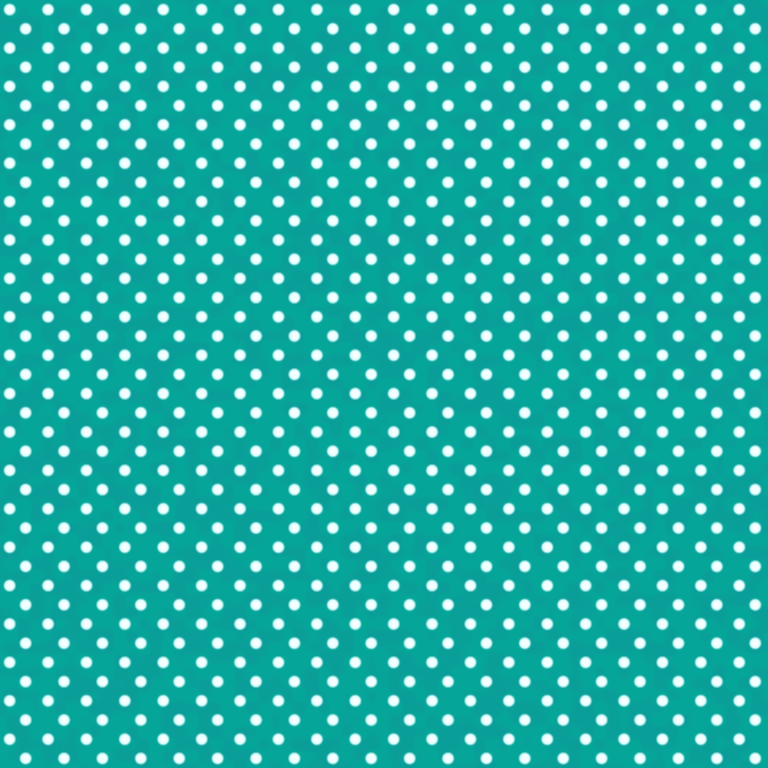
Reproduce this pattern procedurally as a WebGL 1 fragment shader.

```glsl
precision highp float;
// White polka dots on a teal ground, 20 columns by 40 rows.
// Alternate rows are shifted by a little under half a column; each dot is a
// soft-edged circle distance, and wrapping value noise mottles the ground.

uniform vec2 u_resolution;

const float COLUMNS = 20.0;
const float ROWS = 40.0;             // even, so the row shift tiles
const float EVEN_ROW_X = 0.668;      // dot centre within a column
const float ODD_ROW_X = 0.252;
const float DOT_RADIUS = 0.148;      // in column widths
const float EDGE_SOFTNESS = 0.042;   // half-width of the dot edge
const float MOTTLE_CELLS = 64.0;     // whole number, so the noise wraps
const vec3 TEAL_BRIGHT = vec3(0.02, 0.65, 0.60);
const vec3 TEAL_DULL = vec3(0.04, 0.62, 0.60);
const vec3 DOT_CYAN = vec3(0.86, 1.00, 1.00);
const vec3 DOT_WHITE = vec3(0.96, 0.995, 1.00);

float hash(vec2 p) {
  return fract(sin(dot(p, vec2(127.1, 311.7))) * 43758.5453);
}

// Value noise that repeats after the given number of cells.
float wrappedNoise(vec2 p, float period) {
  vec2 cell = floor(p);
  vec2 f = fract(p);
  f = f * f * (3.0 - 2.0 * f);
  vec2 lo = mod(cell, period);
  vec2 hi = mod(cell + 1.0, period);
  float bottom = mix(hash(lo), hash(vec2(hi.x, lo.y)), f.x);
  float top = mix(hash(vec2(lo.x, hi.y)), hash(hi), f.x);
  return mix(bottom, top, f.y);
}

// Distance to the centre of the nearest dot in this row, in column widths.
float dotDistance(vec2 uv) {
  float row = uv.y * ROWS;
  float centreX = mix(EVEN_ROW_X, ODD_ROW_X, mod(floor(row), 2.0));
  float dx = fract(uv.x * COLUMNS - centreX + 0.5) - 0.5;
  float dy = (fract(row) - 0.5) * COLUMNS / ROWS;
  return length(vec2(dx, dy));
}

void main() {
  vec2 uv = gl_FragCoord.xy / u_resolution;

  // Ground: two close teals in a faint mottle
  float mottle = wrappedNoise(uv * MOTTLE_CELLS, MOTTLE_CELLS);
  vec3 color = mix(TEAL_BRIGHT, TEAL_DULL, smoothstep(0.3, 0.75, mottle));

  // Dots: white core with a slightly cyan rim
  float d = dotDistance(uv);
  float pixel = COLUMNS / min(u_resolution.x, u_resolution.y);
  float edge = max(EDGE_SOFTNESS, 0.75 * pixel);
  float coverage = 1.0 - smoothstep(DOT_RADIUS - edge, DOT_RADIUS + edge, d);
  vec3 dotColor = mix(DOT_WHITE, DOT_CYAN, smoothstep(0.4, 0.9, d / DOT_RADIUS));
  color = mix(color, dotColor, coverage);

  gl_FragColor = vec4(color, 1.0);
}
```
